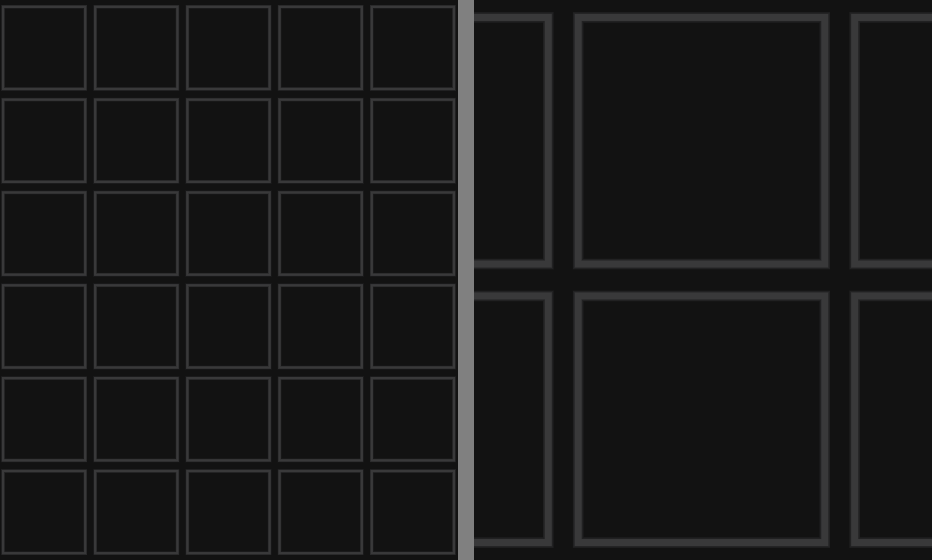
Left: the whole. Right: its middle third, enlarged.
Reproduce this pattern procedurally as a WebGL 2 fragment shader.

```glsl
#version 300 es
precision highp float;
// Grid of thin grey square outlines on a near-black ground, five across and six down.

uniform vec2 u_resolution;
out vec4 fragColor;

// Lengths are fractions of the canvas height.
const vec2 GRID_COUNT = vec2(5.0, 6.0);
const vec2 GRID_PITCH = vec2(0.1646, 0.1658);
const vec2 GRID_SHIFT = vec2(-0.0009, 0.0);
const float SQUARE_HALF = 0.0734;   // centre of square to middle of its line
const float CORE_HALF = 0.0021;     // half width of the bright line
const float RIM_HALF = 0.0031;      // half width including the dim rim

const vec3 GROUND_COLOR = vec3(0.071, 0.071, 0.072);
const vec3 RIM_COLOR = vec3(0.130, 0.130, 0.135);
const vec3 CORE_COLOR = vec3(0.223, 0.223, 0.227);

// Signed distance to a sharp-cornered square
float squareDistance(vec2 p, float halfSize) {
    vec2 d = abs(p) - halfSize;
    return max(d.x, d.y);
}

// Antialiased coverage of a band centred on distance zero
float band(float dist, float halfWidth, float pixel) {
    return clamp((halfWidth - abs(dist)) / pixel + 0.5, 0.0, 1.0);
}

void main() {
    float pixel = 1.0 / u_resolution.y;
    vec2 p = (gl_FragCoord.xy - 0.5 * u_resolution) * pixel - GRID_SHIFT;

    // Nearest cell, limited to the grid
    vec2 cell = floor(p / GRID_PITCH + 0.5 * GRID_COUNT);
    cell = clamp(cell, vec2(0.0), GRID_COUNT - 1.0);
    vec2 center = (cell + 0.5 - 0.5 * GRID_COUNT) * GRID_PITCH;

    // Outline: dim rim below, bright core above
    float dist = squareDistance(p - center, SQUARE_HALF);
    vec3 color = mix(GROUND_COLOR, RIM_COLOR, band(dist, RIM_HALF, pixel));
    color = mix(color, CORE_COLOR, band(dist, CORE_HALF, pixel));

    fragColor = vec4(color, 1.0);
}
```
